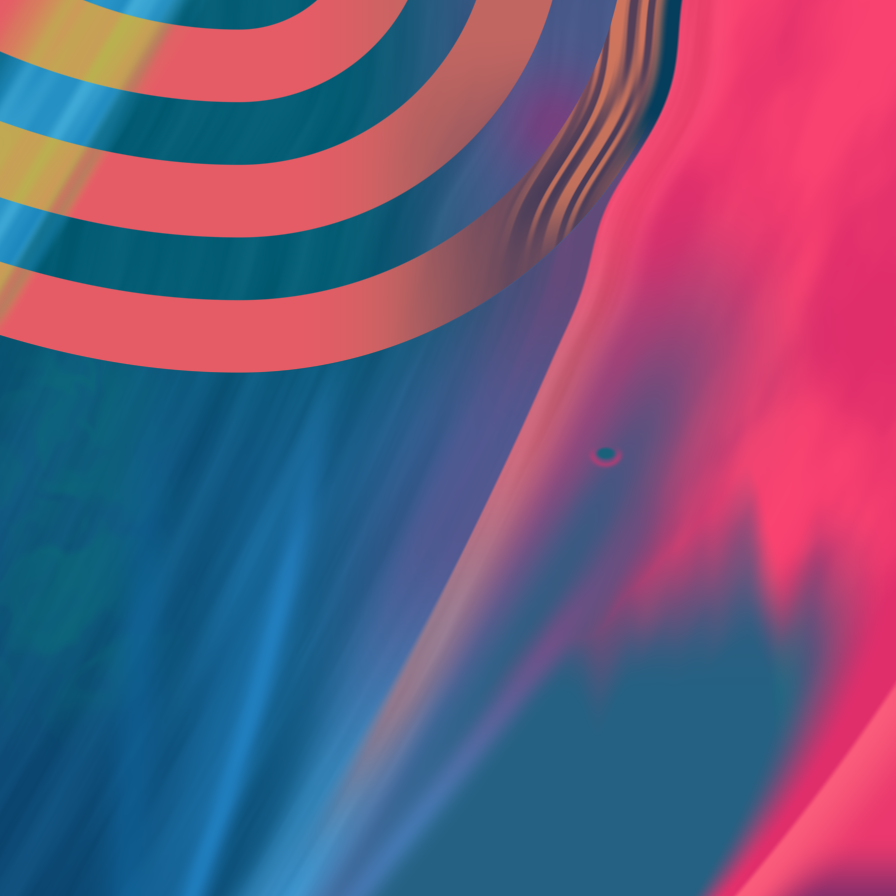
Give the GLSL for this background, as a three.js fragment shader.

```glsl
varying vec2 vUv;

float hash(vec2 p) {
  return fract(sin(dot(p, vec2(127.1, 311.7))) * 4375.85);
}

float noise(vec2 p) {
  vec2 i = floor(p), f = fract(p);
  f = f * f * (3.0 - 2.0 * f);
  return mix(mix(hash(i), hash(i + vec2(1.0, 0.0)), f.x),
             mix(hash(i + vec2(0.0, 1.0)), hash(i + vec2(1.0, 1.0)), f.x), f.y);
}

float fbm(vec2 p) {
  float sum = 0.0, amp = 0.5;
  for (int i = 0; i < 4; i++) {
    sum += amp * noise(p);
    p = p * 2.03 + 7.3;
    amp *= 0.5;
  }
  return sum;
}

float bell(float x, float width) {
  return exp(-x * x / (width * width));
}

// Horizontal position of the long fold at height y
float foldEdge(float y) {
  return 0.306 + 0.60 * y - 0.136 * y * y
       + 0.012 * sin((y - 0.82) * 22.0) * smoothstep(0.6, 0.8, y);
}

// Blue paint left of the fold
vec3 bluePaint(vec2 p, float d, float grain) {
  vec3 col = mix(vec3(0.05, 0.29, 0.46), vec3(0.07, 0.37, 0.54), smoothstep(0.0, 0.4, p.x));
  col = mix(col, vec3(0.02, 0.36, 0.45), 0.8 * smoothstep(0.45, 0.75, p.y));
  col += (grain - 0.47) * vec3(0.07, 0.14, 0.18);

  // Teal swirls
  vec2 warp = p * 7.0 + 2.0 * fbm(p * 6.0);
  float swirl = 0.5 + 0.5 * sin(26.0 * fbm(warp));
  float patchy = bell(p.x - 0.07, 0.10) * smoothstep(0.14, 0.3, p.y) * smoothstep(0.66, 0.56, p.y);
  col = mix(col, vec3(0.04, 0.43, 0.47), patchy * (0.25 + 0.4 * swirl));

  // Pale streaks fanning towards the bottom
  float reach = smoothstep(0.62, 0.3, p.y);
  float ray = p.x - (0.215 + 0.36 * p.y - 0.17 * p.y * p.y);
  col = mix(col, vec3(0.14, 0.53, 0.80), reach * (0.65 * bell(ray, 0.016) + 0.3 * bell(ray + 0.035, 0.04)));
  col = mix(col, vec3(0.06, 0.40, 0.63), 0.5 * reach * bell(p.x - 0.14 - 0.06 * p.y, 0.025));

  // Violet haze beside the fold, turning light blue lower down
  vec3 haze = mix(vec3(0.25, 0.58, 0.80), vec3(0.36, 0.34, 0.57), smoothstep(0.08, 0.42, p.y));
  haze = mix(haze, vec3(0.43, 0.28, 0.48), smoothstep(0.5, 0.7, p.y));
  float spread = mix(0.035, 0.13, smoothstep(0.0, 0.55, p.y));
  return mix(col, haze, bell(d, spread) * (0.65 + 0.5 * grain));
}

// Concentric bands, flattened on their left side
vec3 addRings(vec3 col, vec2 p, float d, float grain) {
  vec2 q = p - vec2(0.267, 1.098);
  if (q.x < 0.0) q.x *= 0.5 + 0.7 * (1.0 - p.y);
  float r = length(q);
  float inside = smoothstep(0.516, 0.513, r);
  float cell = fract((r - 0.130) / 0.151) * 0.151;
  float band = inside * smoothstep(0.0, 0.002, cell) * smoothstep(0.083, 0.081, cell) * step(0.12, r);

  vec3 gap = mix(vec3(0.01, 0.36, 0.45), vec3(0.28, 0.35, 0.54), smoothstep(0.36, 0.6, p.x));
  gap = mix(gap, vec3(0.50, 0.22, 0.48), 0.8 * bell(length(p - vec2(0.62, 0.86)), 0.06));
  col = mix(col, gap + (grain - 0.47) * 0.10, inside);

  vec3 coral = mix(vec3(0.90, 0.36, 0.40), vec3(0.76, 0.40, 0.38), smoothstep(0.32, 0.5, p.x));
  float shade = smoothstep(0.40, 0.60, p.x) * smoothstep(0.97, 0.76, p.y);
  coral = mix(coral, vec3(0.32, 0.26, 0.36), shade * (0.6 + 0.5 * grain));

  // Fine marbled lines next to the fold
  float lines = noise(vec2(d * 150.0, p.y * 5.0));
  vec3 marble = mix(vec3(0.25, 0.22, 0.34), vec3(0.82, 0.47, 0.36), smoothstep(0.25, 0.75, lines));
  coral = mix(coral, marble, 0.85 * smoothstep(-0.12, -0.07, d) * smoothstep(0.7, 0.8, p.y));
  col = mix(col, coral, band);
  col = mix(col, vec3(0.02, 0.24, 0.36), smoothstep(-0.03, -0.012, d) * smoothstep(0.80, 0.88, p.y));

  // Cyan wash that turns the coral bands yellow
  float s = p.x + 0.6 * (1.0 - p.y);
  float fibre = noise(vec2(s * 65.0, p.y * 4.0));
  float wash = smoothstep(0.0, 0.09, s) * smoothstep(0.25, 0.19, s + 0.03 * fibre) * smoothstep(0.60, 0.66, p.y);
  vec3 cyan = mix(vec3(0.10, 0.53, 0.76), vec3(0.30, 0.72, 0.90), fibre);
  vec3 yellow = mix(vec3(0.80, 0.62, 0.34), vec3(0.70, 0.74, 0.30), fibre);
  yellow = mix(yellow, vec3(0.36, 0.72, 0.32), 0.8 * bell(s - 0.208, 0.012));
  return mix(col, mix(cyan, yellow, band), wash * inside * 0.9);
}

// Pink paint, dark plume and blue pool right of the fold
vec3 pinkPaint(vec2 p, float d, float grain) {
  float cloud = fbm(vec2(p.x * 9.0 - p.y * 4.0, p.y * 3.0 + p.x * 2.0));
  vec3 pink = mix(vec3(0.88, 0.18, 0.42), vec3(0.98, 0.26, 0.44), smoothstep(0.25, 0.7, cloud + 0.3 * (p.y - 0.6)));
  float fingers = noise(vec2(p.x * 24.0, p.y * 2.0)) - 0.5;
  float pool = smoothstep(0.47, 0.23, p.y + 0.16 * fingers + 0.08 * (cloud - 0.5));
  float along = dot(p - vec2(0.64, 0.42), vec2(0.52, 0.854));
  float across = dot(p - vec2(0.64, 0.42), vec2(0.854, -0.52)) + 0.08 * (cloud - 0.5);
  float plume = bell(across, 0.095) * smoothstep(0.46, 0.0, along);
  float blue = max(pool, plume);
  float bank = 0.80 + 0.75 * p.y - 0.9 * p.y * p.y;
  blue *= smoothstep(0.012 + 0.12 * p.y, -0.03 - 0.12 * p.y, p.x - bank);

  vec3 deep = mix(vec3(0.14, 0.38, 0.51), vec3(0.26, 0.34, 0.51), smoothstep(0.2, 0.5, p.y));
  deep = mix(deep, vec3(0.12, 0.43, 0.51), 0.7 * smoothstep(0.0, 0.25, fingers) * smoothstep(0.7, 0.82, p.x));
  vec3 col = mix(pink, deep, blue);

  // Lilac streak through the pool
  vec3 lilac = mix(vec3(0.28, 0.50, 0.74), vec3(0.48, 0.30, 0.53), smoothstep(0.05, 0.32, p.y));
  col = mix(col, lilac, 0.8 * bell(d - 0.09 - 0.22 * p.y, 0.024) * smoothstep(0.48, 0.25, p.y));

  // Bright fold in the lower right corner
  float corner = p.x - (0.82 + 0.85 * p.y - 0.4 * p.y * p.y);
  vec3 rose = mix(vec3(0.98, 0.36, 0.48), vec3(0.92, 0.22, 0.43), smoothstep(0.0, 0.1, corner));
  rose = mix(rose, vec3(0.48, 0.18, 0.42), smoothstep(0.07, -0.02, p.y) * smoothstep(0.02, 0.1, corner));
  col = mix(col, rose, smoothstep(-0.004, 0.006, corner) * smoothstep(0.36, 0.2, p.y));

  // Soft lip of the long fold
  vec3 lip = mix(vec3(0.24, 0.58, 0.80), vec3(0.60, 0.49, 0.57), smoothstep(0.0, 0.24, p.y));
  lip = mix(lip, vec3(0.80, 0.40, 0.48), smoothstep(0.28, 0.52, p.y));
  lip = mix(lip, vec3(0.95, 0.29, 0.45), smoothstep(0.55, 0.8, p.y));
  lip += (grain - 0.47) * 0.2;
  vec3 hem = mix(vec3(0.30, 0.42, 0.65), vec3(0.60, 0.29, 0.50), smoothstep(0.15, 0.5, p.y));
  col = mix(col, hem, 0.75 * smoothstep(0.13, 0.04, d) * smoothstep(0.75, 0.5, p.y));
  col = mix(col, lip, smoothstep(0.075, 0.015, d));

  // Small bubble
  vec2 b = (p - vec2(0.676, 0.494)) * vec2(1.0, 1.2);
  col = mix(col, vec3(0.70, 0.24, 0.46), 0.8 * bell(length(b) - 0.015, 0.004) * smoothstep(0.012, -0.008, b.y));
  return mix(col, vec3(0.10, 0.38, 0.48), smoothstep(0.013, 0.006, length(b * vec2(1.0, 1.3))));
}

void main() {
  vec2 p = vUv;
  float d = p.x - foldEdge(p.y);
  float grain = fbm(vec2(d * 34.0, p.y * 2.5));
  vec3 left = addRings(bluePaint(p, d, grain), p, d, grain);
  vec3 right = pinkPaint(p, d, grain);
  float soft = mix(0.02, 0.002, smoothstep(0.0, 0.4, p.y));
  gl_FragColor = vec4(mix(left, right, smoothstep(-soft, soft, d)), 1.0);
}
```
